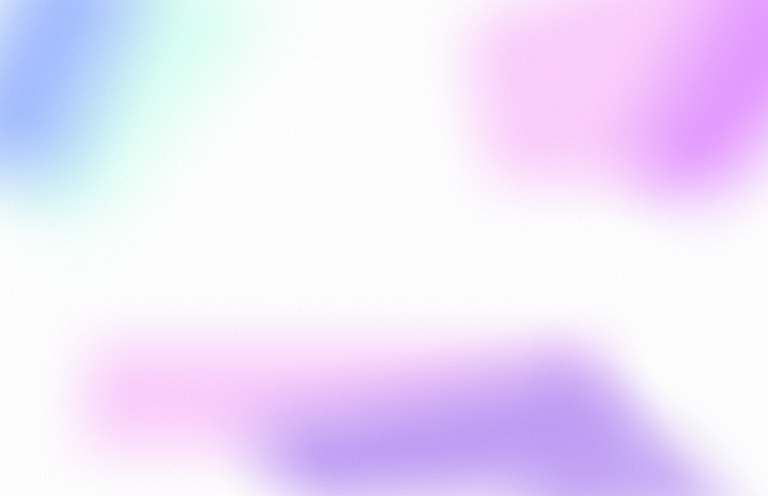
A Shadertoy shader for this background:

```glsl
// Pastel background: blurred colour patches on near-white paper with fine grain.
// Each patch is a convex quad whose four soft half-planes are multiplied,
// which rounds its corners like a wide blur; cellular noise adds the grain.

vec2 hash2(vec2 cell) {
    vec2 q = fract(cell * vec2(0.1031, 0.1137));
    q += dot(q, q.yx + 33.3);
    return fract((q.x + q.y) * q * vec2(17.3, 29.7));
}

// Distance to the nearest jittered point in a grid of cells
float cellular(vec2 p) {
    vec2 cell = floor(p);
    float nearest = 2.0;
    for (int y = -1; y <= 1; y++) {
        for (int x = -1; x <= 1; x++) {
            vec2 neighbour = cell + vec2(x, y);
            nearest = min(nearest, distance(p, neighbour + hash2(neighbour)));
        }
    }
    return nearest;
}

// Soft coverage to the left of the line from a to b
float softEdge(vec2 p, vec2 a, vec2 b, float blur) {
    vec2 along = normalize(b - a);
    vec2 offset = p - a;
    return smoothstep(-blur, blur, along.x * offset.y - along.y * offset.x);
}

// Blurred convex quad, corners counterclockwise
float softQuad(vec2 p, vec2 a, vec2 b, vec2 c, vec2 d, float blur) {
    return softEdge(p, a, b, blur) * softEdge(p, b, c, blur)
         * softEdge(p, c, d, blur) * softEdge(p, d, a, blur);
}

void mainImage(out vec4 fragColor, in vec2 fragCoord) {
    // Canvas height is 1, width is 1.55
    vec2 p = fragCoord / iResolution.xy * vec2(1.55, 1.0);
    vec3 color = vec3(0.996, 0.998, 0.998);

    // Upper left: mint under blue
    float mint = softQuad(p, vec2(-0.04, 0.637), vec2(0.161, 0.526),
                          vec2(0.544, 0.98), vec2(0.242, 1.161), 0.13);
    color = mix(color, vec3(0.85, 1.0, 0.955), mint);
    float blue = softQuad(p, vec2(-0.14, 0.698), vec2(0.111, 0.627),
                          vec2(0.302, 1.06), vec2(0.06, 1.12), 0.13);
    color = mix(color, vec3(0.65, 0.75, 1.0), blue);

    // Upper right: pink under orchid
    vec3 pink = vec3(0.985, 0.81, 0.99);
    float upperPink = softQuad(p, vec2(0.988, 0.627), vec2(1.41, 0.637),
                               vec2(1.67, 1.22), vec2(0.931, 0.95), 0.11);
    color = mix(color, pink, upperPink);
    float orchid = softQuad(p, vec2(1.26, 0.667), vec2(1.421, 0.577),
                            vec2(1.734, 0.9), vec2(1.532, 1.181), 0.13);
    color = mix(color, vec3(0.895, 0.61, 1.0), orchid);

    // Bottom: pink band, violet body and its tail
    float lowerPink = softQuad(p, vec2(0.165, 0.093), vec2(1.21, 0.085),
                               vec2(1.21, 0.305), vec2(0.175, 0.31), 0.11);
    color = mix(color, pink, lowerPink);
    vec3 violet = vec3(0.75, 0.62, 0.96);
    float body = softQuad(p, vec2(0.585, -0.018), vec2(1.29, 0.032),
                          vec2(1.2, 0.274), vec2(0.504, 0.143), 0.12);
    color = mix(color, violet, body);
    float tail = softQuad(p, vec2(1.05, -0.048), vec2(1.49, -0.048),
                          vec2(1.43, 0.083), vec2(1.13, 0.244), 0.11);
    color = mix(color, violet, tail * 0.8);

    // Paper grain
    color -= 0.016 * smoothstep(0.1, 0.9, cellular(p * 260.0));
    fragColor = vec4(clamp(color, 0.0, 1.0), 1.0);
}
```
